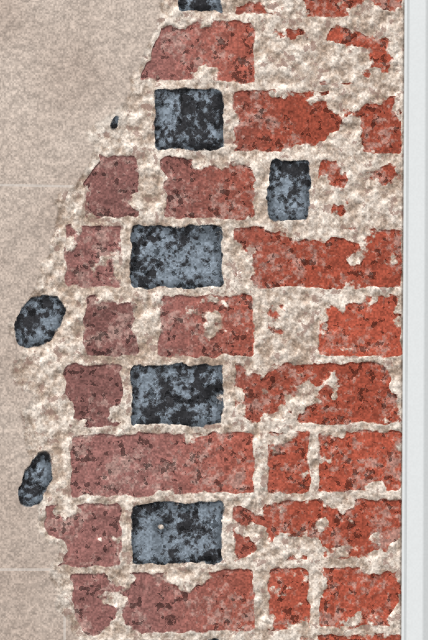
Write a WebGL 1 fragment shader that draws this texture.

```glsl
precision highp float;
// Weathered brick wall with dark flared headers, smeared lime mortar, old render and a pale frame.
uniform vec2 u_resolution;

float hash(vec2 p) {
  vec3 q = fract(p.xyx * 0.1031);
  q += dot(q, q.yzx + 33.33);
  return fract((q.x + q.y) * q.z);
}

float noise(vec2 p) {
  vec2 i = floor(p), f = fract(p);
  f = f * f * (3.0 - 2.0 * f);
  return mix(mix(hash(i), hash(i + vec2(1, 0)), f.x),
             mix(hash(i + vec2(0, 1)), hash(i + 1.0), f.x), f.y);
}

float fbm(vec2 p) {
  float sum = 0.0, amp = 0.5;
  for (int i = 0; i < 5; i++) {
    sum += amp * noise(p);
    p = mat2(1.6, 1.2, -1.2, 1.6) * p + 7.3;
    amp *= 0.5;
  }
  return sum / 0.97;
}

// Signed distance to the ragged edge of the render; negative on the render.
float renderEdge(vec2 p) {
  float slope = p.y < 0.508 ? 0.45 : 0.17;
  return p.x - 0.02 - slope * abs(p.y - 0.508) - 0.09 * (fbm(p * 14.0) - 0.5);
}

float flint(vec2 p, vec2 center, vec2 radius) {
  p -= center;
  p.x += 0.3 * p.y;
  return (length(p / radius) - 1.0) * radius.x;
}

// x: signed distance to exposed brick, y: 1 for dark brick, z: brick hash
vec3 brickAt(vec2 p) {
  vec2 w = p + 0.012 * (vec2(fbm(p * 60.0), fbm(p * 60.0 + 31.0)) - 0.5);
  float v = (w.y - 0.509) / mix(0.110, 0.105, w.x / 0.667);
  float row = floor(v + 0.5), dark = 0.0, cover = 0.38;
  vec2 span;
  if (mod(row, 2.0) > 0.5) {
    // Courses of red header, dark header and red stretcher
    span = vec2(0.366, 0.627);
    if (w.x < 0.197) {
      span = vec2(row > 2.0 ? 0.068 : 0.102, 0.189);
      cover = row < -2.0 ? 1.2 : 0.3;
    } else if (w.x < 0.355) {
      span = vec2(0.206 + 0.018 * max(-1.0 - row, 0.0), 0.347);
      dark = 1.0;
      cover = 0.2;
    }
  } else {
    // Courses of stretcher, small header and stretcher
    span = vec2(0.500, 0.627);
    cover = 0.26 + 0.05 * abs(row - 2.0);
    if (w.x < 0.408) {
      span = vec2(row < -3.0 ? 0.215 : 0.112, 0.396);
      cover = min(cover, 0.35);
      if (abs(row + 1.0) < 1.5) span = w.x < 0.232 ? vec2(0.132, 0.215) : vec2(0.249, 0.396);
    } else if (w.x < 0.491) {
      span = vec2(0.420, 0.483);
      dark = 1.0 - step(0.5, abs(row + 2.0));
      cover = dark > 0.5 ? 0.2 : row < 1.0 ? 0.58 : 0.28;
    }
  }
  vec2 e = vec2(abs(w.x - 0.5 * (span.x + span.y)) - 0.5 * (span.y - span.x),
                (abs(v - row) - 0.44) * 0.108) + 0.006;
  float d = length(max(e, 0.0)) + min(max(e.x, e.y), 0.0) - 0.006;
  float id = hash(vec2(row + 20.0, floor(span.x * 100.0)));
  float smear = mix(fbm(p * vec2(17.0, 21.0) + id * 40.0), fbm(p * 75.0), 0.2);
  float lime = cover + 0.11 * smoothstep(-0.026, 0.0, d) - smear;
  d = max(max(d, lime * 0.06), 0.015 - renderEdge(p));
  // Loose flints showing at the render edge
  float stone = min(flint(w, vec2(0.061, 0.501), vec2(0.037, 0.042)),
                    flint(w, vec2(0.056, 0.749), vec2(0.022, 0.043)));
  stone = min(stone, flint(w, vec2(0.181, 0.193), vec2(0.006, 0.010)));
  return stone < d ? vec3(stone, 1.0, 0.4) : vec3(d, dark, id);
}

void main() {
  float px = 1.0 / u_resolution.y;
  vec2 p = gl_FragCoord.xy * px;
  p.y = 1.0 - p.y;
  float broad = fbm(p * 9.0), rough = fbm(p * 65.0), fine = fbm(p * 150.0 + 5.0);
  float grain = noise(p * 390.0) - 0.5;
  float relief = rough - fbm(p * 65.0 - vec2(0.15, 0.3));

  // Coarse mortar with sandy hollows
  float tone = 0.2 * broad + 0.45 * rough + 0.35 * fine;
  vec3 color = mix(vec3(0.67, 0.58, 0.51), vec3(0.90, 0.85, 0.80), smoothstep(0.28, 0.68, tone));
  color *= 1.0 + 0.8 * relief + 0.24 * grain;
  color = mix(color, vec3(0.59, 0.47, 0.43), 0.6 * smoothstep(0.62, 0.76, fbm(p * 90.0 + 21.0)));

  // Smooth render with scored joints
  float edge = renderEdge(p);
  vec3 plaster = mix(vec3(0.70, 0.63, 0.58), vec3(0.81, 0.75, 0.70), broad + 0.25 * (0.6 - p.y));
  plaster *= 1.0 + 0.2 * relief + 0.22 * grain + 0.2 * (fine - 0.5);
  float joint = min(abs(p.y - 0.289 - 0.02 * p.x), abs(p.y - 0.890));
  joint = min(joint, max(abs(p.x - 0.101), 0.94 - p.y));
  plaster = mix(plaster, vec3(0.87, 0.84, 0.81), 0.55 * (1.0 - smoothstep(0.001, 0.003, joint)));
  color *= 1.0 - 0.12 * exp(-max(edge, 0.0) * 120.0);
  color = mix(color, plaster, 1.0 - smoothstep(-0.004, 0.004, edge));

  // Brick faces with pale bloom and fine pits
  vec3 brick = brickAt(p);
  float above = brickAt(p - vec2(0.001, 0.004)).x;
  float below = brickAt(p + vec2(0.001, 0.004)).x;
  vec3 red = mix(vec3(0.56, 0.39, 0.37), vec3(0.64, 0.32, 0.25), smoothstep(0.2, 0.5, p.x));
  red *= 0.86 + 0.14 * brick.z + 0.14 * broad;
  float bloom = 0.5 * fbm(p * 32.0 + 9.0) + 0.5 * fine;
  red = mix(red, vec3(0.73, 0.61, 0.57), 0.7 * smoothstep(0.47, 0.68, bloom));
  float frost = 0.55 * fbm(p * 38.0 + 17.0) + 0.45 * fine;
  vec3 slate = mix(vec3(0.21, 0.21, 0.22), vec3(0.50, 0.54, 0.58), smoothstep(0.40, 0.58, frost));
  slate *= 0.7 + 0.35 * smoothstep(0.0, -0.014, brick.x);
  vec3 face = mix(red, slate, brick.y) * (1.0 + 0.5 * relief + 0.3 * grain);
  face *= 1.0 - 0.35 * smoothstep(0.62, 0.72, fbm(p * 110.0 + 3.0));
  face *= 1.0 - 0.3 * smoothstep(0.0, 0.004, above);
  color *= 1.0 + 0.06 * smoothstep(0.0, 0.004, -above) - 0.10 * smoothstep(0.0, 0.004, -below);
  color = mix(color, face, 1.0 - smoothstep(-px, px, brick.x));

  // Painted frame with a shaded inner edge
  float frame = p.x - 0.632 + 0.005 * p.y;
  color *= 1.0 - 0.35 * smoothstep(-0.004, 0.0, frame);
  vec3 paint = vec3(0.90, 0.91, 0.91) - 0.10 * smoothstep(0.031, 0.036, frame) + 0.02 * grain;
  paint -= 0.1 * (1.0 - smoothstep(0.001, 0.003, abs(frame - 0.006)));
  color = mix(color, paint, smoothstep(-px, px, frame));
  gl_FragColor = vec4(clamp(color, 0.0, 1.0), 1.0);
}
```
